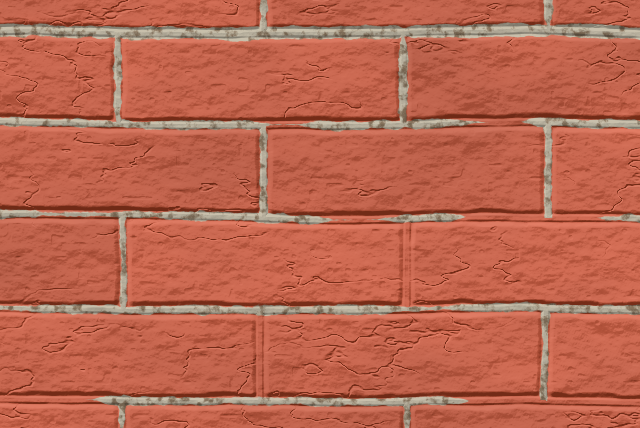
Reproduce this texture procedurally as a Shadertoy shader.

```glsl
// Painted brick wall in running bond: red paint over rough bricks, with grey
// mortar showing through worn joints. A height field built from brick distance
// and layered noise is lit from above; a ragged mask uncovers the mortar.

const vec2 BRICK = vec2(0.664, 0.2165); // pitch, in canvas heights

float hash(vec2 p) {
    return fract(sin(dot(p, vec2(127.1, 311.7))) * 43758.5);
}

float noise(vec2 p) {
    vec2 i = floor(p), f = fract(p);
    f = f * f * (3.0 - 2.0 * f);
    return mix(mix(hash(i), hash(i + vec2(1, 0)), f.x),
               mix(hash(i + vec2(0, 1)), hash(i + vec2(1, 1)), f.x), f.y);
}

float fbm(vec2 p) {
    float sum = 0.0, amp = 0.533;
    for (int i = 0; i < 4; i++) {
        sum += amp * noise(p);
        p = mat2(1.6, 1.2, -1.2, 1.6) * p + 7.3;
        amp *= 0.5;
    }
    return sum;
}

// Brick coordinates: whole part is the cell, joints lie on the integers
vec2 bond(vec2 p) {
    p.y += 0.014 * (noise(p * vec2(2.5, 4.0)) - 0.5) + 0.004 * (noise(p * 13.0) - 0.5);
    p.x += 0.007 * (noise(p * 11.0 + 40.0) - 0.5);
    float r = (p.y - 0.061) / BRICK.y;
    float row = floor(r);
    float shift = mix(0.615, 0.283, mod(row, 2.0)) + 0.018 * (hash(vec2(row, 3.0)) - 0.5);
    return vec2((p.x - shift) / BRICK.x, r);
}

// Distance to the nearest upright (x) and level (y) joint
vec2 jointDistance(vec2 b) {
    return abs(b - floor(b + 0.5)) * BRICK;
}

float height(vec2 p) {
    vec2 d = jointDistance(bond(p));

    // Rounded brick body with uneven edges
    vec2 q = vec2(0.024, 0.025) - d;
    float sd = length(max(q, 0.0)) + min(max(q.x, q.y), 0.0) - 0.012;
    sd += 0.007 * (noise(p * 24.0) - 0.5);
    float body = smoothstep(0.007, -0.009, sd);

    // Bead of mortar standing in the joint
    float bead = smoothstep(0.011, 0.004, min(d.x, d.y));

    // Broad dents, fine grain and scattered cracks
    float dents = 0.010 * fbm(p * vec2(10.0, 19.0));
    float grain = 0.0045 * fbm(p * vec2(42.0, 55.0));
    float ridge = abs(fbm(p * vec2(8.0, 19.0) + 31.0) - 0.5);
    float crack = smoothstep(0.022, 0.0, ridge) * smoothstep(0.52, 0.75, noise(p * vec2(7.0, 11.0) + 5.0));
    float pit = smoothstep(0.78, 0.95, noise(p * vec2(48.0, 65.0)));
    return 0.012 * body + 0.006 * bead + dents + grain - body * (0.004 * crack + 0.0016 * pit);
}

// How far the grey mortar is laid bare, 0 to 1
float bareMortar(vec2 p) {
    vec2 b = bond(p), d = jointDistance(b);
    vec2 joint = floor(b + 0.5);
    float row = floor(b.y);
    float ragged = 0.013 * (fbm(p * vec2(38.0, 50.0) + 9.0) - 0.5);

    // Level joints: streaks of wear, widest in the top course
    float top = step(3.5, joint.y);
    float wear = noise(vec2(p.x * 6.0, joint.y * 7.7 + 2.0));
    float levelWidth = mix(mix(-0.006, 0.010, smoothstep(0.15, 0.65, wear)), 0.015, top);
    float level = levelWidth - d.y + ragged;

    // Upright joints: bare except along one diagonal of the bond
    float painted = 1.0 - step(0.5, abs(joint.x - row));
    float uprightWidth = 0.009 + 0.005 * (noise(vec2(p.y * 14.0, joint.x)) - 0.5) - 0.025 * painted;
    float upright = uprightWidth - d.x + ragged;

    return smoothstep(-0.0015, 0.002, max(level, upright));
}

void mainImage(out vec4 fragColor, in vec2 fragCoord) {
    vec2 p = fragCoord / iResolution.y;

    // Slope towards the light, from above and slightly left
    float e = 0.003;
    float slope = (height(p) - height(p + e * vec2(-0.35, 0.95))) / e;

    // Red paint, toned by the slope and varied from brick to brick
    vec3 paint = mix(vec3(0.45, 0.17, 0.09), vec3(0.67, 0.31, 0.22), smoothstep(-0.95, -0.25, slope));
    paint = mix(paint, vec3(0.78, 0.40, 0.31), smoothstep(-0.28, 0.06, slope));
    paint += 0.07 * clamp(slope, 0.0, 1.0);
    paint *= 0.97 + 0.05 * hash(floor(bond(p)) + 17.0);
    paint *= 0.94 + 0.12 * fbm(p * vec2(4.0, 8.0) + 60.0);

    // Sandy mortar with stained patches
    float sand = fbm(p * 75.0);
    vec3 mortar = mix(vec3(0.47, 0.40, 0.32), vec3(0.70, 0.67, 0.60), smoothstep(0.2, 0.55, sand));
    mortar *= 1.0 + 0.3 * clamp(slope, -0.9, 0.4);

    fragColor = vec4(mix(paint, mortar, bareMortar(p)), 1.0);
}
```
